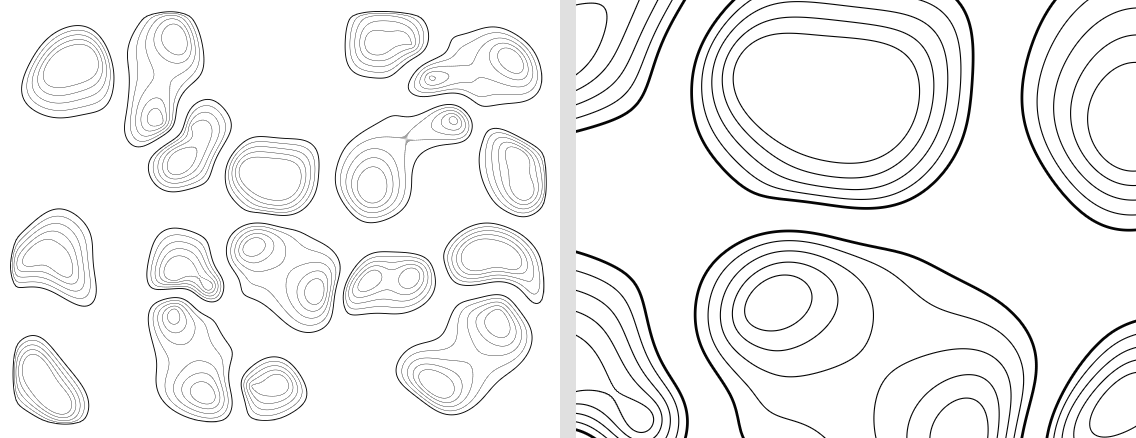
Left, the full canvas; right, a detail of the centre.
Give the GLSL for this pattern, as a Shadertoy shader.

```glsl
#define COLUMNS 5
#define ROWS 4
#define JITTER 0.42
#define GAP 0.022
#define SOFTNESS 0.011
#define NECK_BLEND 1.2
#define INNER_RINGS 4.0
#define OUTLINE_WIDTH 0.0021
#define RING_WIDTH 0.00085
#define PAPER vec3(1.0)
#define INK vec3(0.02)

float hash(float id, float salt) {
    return fract(sin(id * 12.9898 + salt * 78.233 + 4.1) * 43758.5453);
}

float signedHash(float id, float salt) {
    return 2.0 * hash(id, salt) - 1.0;
}

float smoothMin(float a, float b, float k) {
    float h = max(k - abs(a - b), 0.0) / k;
    return min(a, b) - h * h * k * 0.25;
}

// Distance from an ellipse focus: nested rings sit off-centre
float lobe(vec2 q, vec2 skew, float radius) {
    return (length(q) + dot(skew, q)) / radius;
}

// Approximate signed distance to one bent, two-lobed blob
float blobDistance(vec2 p, float id, vec2 canvas, out float radius) {
    bool dumbbell = mod(id, 3.0) == 1.0;
    float reach = dumbbell ? mix(0.10, 0.125, hash(id, 1.0))
                           : mix(0.030, 0.045, hash(id, 1.0));
    radius = dumbbell ? mix(0.075, 0.088, hash(id, 2.0))
                      : mix(0.060, 0.080, hash(id, 2.0));
    float angle = 3.14159 * hash(id, 3.0);
    vec2 axis = vec2(cos(angle), sin(angle));

    // Jittered cell centre, kept clear of the canvas border
    vec2 grid = vec2(COLUMNS, ROWS);
    vec2 cell = vec2(mod(id, grid.x), floor(id / grid.x));
    vec2 jitter = JITTER * vec2(signedHash(id, 4.0), signedHash(id, 5.0));
    vec2 margin = abs(axis) * reach + radius + 0.02;
    vec2 center = clamp((cell + 0.5 + 0.5 * jitter) / grid * canvas, margin, canvas - margin);

    // Local frame with layered sine warp and bend
    vec2 q = p - center;
    q += 0.013 * sin(q.yx * 17.0 + 6.28 * vec2(hash(id, 6.0), hash(id, 7.0)));
    q += 0.004 * sin(q.yx * 38.0 + 6.28 * vec2(hash(id, 8.0), hash(id, 9.0)));
    q = vec2(dot(q, axis), dot(q, vec2(-axis.y, axis.x)));
    q.y += (dumbbell ? 1.5 : 3.5) * signedHash(id, 10.0) * q.x * q.x;

    // Lobes lean toward the neck in dumbbells
    float lean = dumbbell ? 0.25 : 0.12 * signedHash(id, 11.0);
    float tilt = 0.32 * signedHash(id, 12.0);
    float uneven = 1.0 + 0.15 * signedHash(id, 13.0);
    float right = lobe(q - vec2(reach, 0.0), vec2(lean, tilt), radius * uneven);
    float left = lobe(q + vec2(reach, 0.0), vec2(-lean, 0.6 * tilt), radius / uneven);
    return (smoothMin(right, left, NECK_BLEND) - 1.0) * radius;
}

// Box-filtered coverage of a line
float stroke(float dist, float width, float pixel) {
    float cover = clamp((0.5 * (width + pixel) - dist) / pixel, 0.0, 1.0);
    return min(cover, width / pixel);
}

void mainImage(out vec4 fragColor, in vec2 fragCoord) {
    float pixel = 1.0 / iResolution.y;
    vec2 p = fragCoord * pixel;
    vec2 canvas = iResolution.xy * pixel;

    // The border repels blobs like a neighbour
    vec2 inset = min(p, canvas - p);
    float edge = 3.0 * min(inset.x, inset.y) - 0.08;
    float pressure = exp((GAP - edge) / SOFTNESS);

    // Nearest blob, and the summed pressure of all others
    float nearest = 10.0, ownPressure = 0.0, ringStep = 0.01;
    for (int i = 0; i < COLUMNS * ROWS; i++) {
        float id = float(i), radius;
        if (mod(id, 7.0) == 3.0) continue;
        float d = blobDistance(p, id, canvas, radius);
        float push = exp((GAP - d) / SOFTNESS);
        pressure += push;
        if (d < nearest) {
            nearest = d;
            ownPressure = push;
            ringStep = radius * mix(0.135, 0.175, hash(id, 14.0));
        }
    }
    float field = nearest + SOFTNESS * log(1.0 + max(pressure - ownPressure, 0.0));

    // Closest contour level, measured in canvas units
    float slope = max(length(vec2(dFdx(field), dFdy(field))) / pixel, 0.15);
    float level = clamp(floor(0.5 - field / ringStep), 0.0, INNER_RINGS);
    float dist = abs(field + level * ringStep) / slope;
    float width = level < 0.5 ? OUTLINE_WIDTH : RING_WIDTH;

    fragColor = vec4(mix(PAPER, INK, stroke(dist, width, pixel)), 1.0);
}
```
